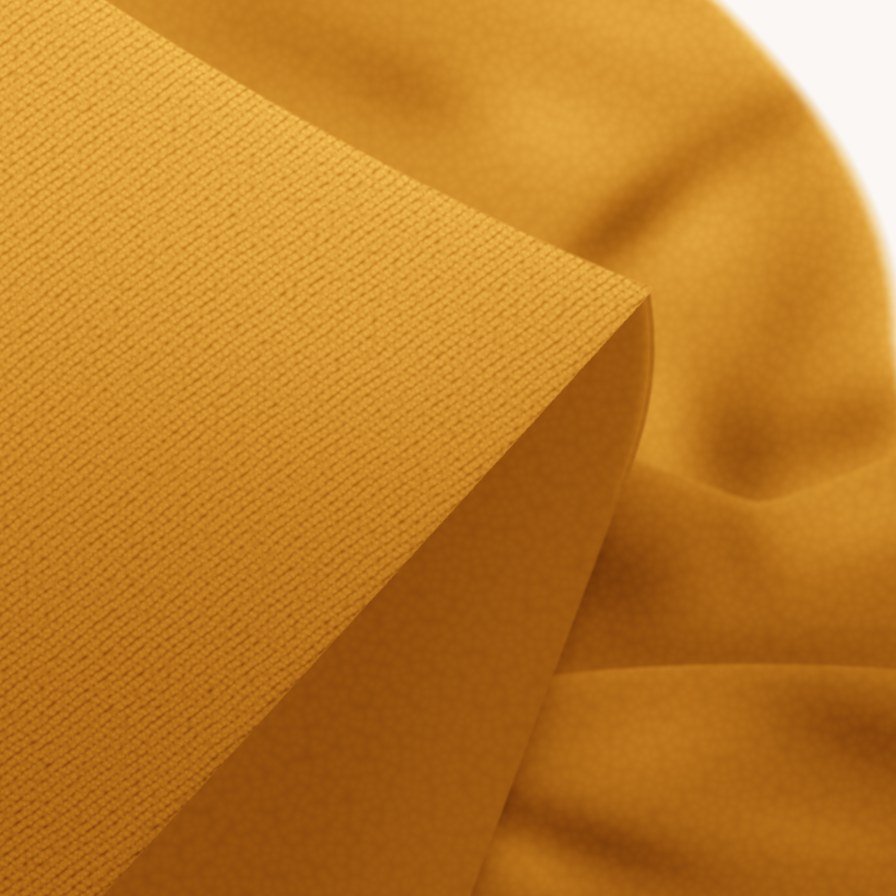
Reproduce this texture procedurally as a WebGL 1 fragment shader.

```glsl
precision highp float;
uniform vec2 u_resolution;

#define RIB_PERIOD 0.0105
#define RIB_ANGLE 0.64
#define RIB_DEPTH 0.15
#define FUZZ_SCALE 170.0
#define FUZZ_DEPTH 0.17
#define NAP_DEPTH 0.07
#define CRISP 0.0018
#define SOFT 0.005

// Cloth tone from deep shadow (0) to highlight (1)
vec3 clothColor(float t) {
  t = clamp(t, 0.0, 1.1) * 4.0;
  vec3 c = mix(vec3(0.41, 0.18, 0.02), vec3(0.58, 0.31, 0.05), min(t, 1.0));
  c = mix(c, vec3(0.71, 0.43, 0.09), clamp(t - 1.0, 0.0, 1.0));
  c = mix(c, vec3(0.82, 0.56, 0.17), clamp(t - 2.0, 0.0, 1.0));
  return mix(c, vec3(0.92, 0.70, 0.29), max(t - 3.0, 0.0));
}

vec2 hash2(vec2 p) {
  vec2 q = vec2(dot(p, vec2(127.1, 311.7)), dot(p, vec2(269.5, 183.3)));
  return fract(sin(q) * 43758.55);
}

// Distance to the nearest scattered cell centre
float cellular(vec2 p) {
  vec2 cell = floor(p), f = fract(p);
  float nearest = 2.0;
  for (int j = -1; j <= 1; j++) {
    for (int i = -1; i <= 1; i++) {
      vec2 o = vec2(float(i), float(j));
      nearest = min(nearest, length(o + hash2(cell + o) - f));
    }
  }
  return nearest;
}

mat2 rotation(float a) {
  return mat2(cos(a), -sin(a), sin(a), cos(a));
}

// Soft elliptical patch of light or shade
float patchAt(vec2 p, vec2 centre, vec2 radius, float angle) {
  vec2 d = rotation(angle) * (p - centre) / radius;
  return exp(-dot(d, d));
}

float cover(float d, float width) {
  return smoothstep(-width, width, d);
}

// Blurred drapery behind the folded sheet
float upperDrape(vec2 p) {
  float t = 0.74;
  t += 0.16 * patchAt(p, vec2(0.60, 0.86), vec2(0.13, 0.06), -0.3);
  t += 0.14 * patchAt(p, vec2(0.70, 0.98), vec2(0.16, 0.05), -0.3);
  t -= 0.22 * patchAt(p, vec2(0.46, 0.90), vec2(0.09, 0.045), -0.4);
  t -= 0.15 * patchAt(p, vec2(0.30, 0.97), vec2(0.12, 0.06), -0.4);
  t -= 0.20 * patchAt(p, vec2(0.86, 0.87), vec2(0.11, 0.035), 0.55);
  t -= 0.42 * patchAt(p, vec2(0.70, 0.755), vec2(0.10, 0.032), 0.72);
  t += 0.12 * patchAt(p, vec2(0.78, 0.74), vec2(0.08, 0.05), 0.7);
  t -= 0.18 * patchAt(p, vec2(0.88, 0.64), vec2(0.05, 0.11), -0.3);
  t -= 0.36 * patchAt(p, vec2(0.82, 0.49), vec2(0.055, 0.10), 0.15);
  t -= 0.30 * patchAt(p, vec2(0.95, 0.525), vec2(0.11, 0.045), 0.3);
  return t + 0.08 * patchAt(p, vec2(0.74, 0.54), vec2(0.035, 0.07), 0.0);
}

float middleFold(vec2 p, float depth) {
  float t = 0.43 + 0.22 * exp(-depth * 45.0);
  t += 0.27 * patchAt(p, vec2(0.98, 0.43), vec2(0.14, 0.055), 0.3);
  t -= 0.26 * patchAt(p, vec2(0.70, 0.35), vec2(0.07, 0.07), -0.7);
  t -= 0.13 * patchAt(p, vec2(0.83, 0.39), vec2(0.03, 0.06), 0.4);
  return t - 0.14 * patchAt(p, vec2(0.85, 0.265), vec2(0.25, 0.035), 0.0);
}

float bottomFold(vec2 p, float depth) {
  float t = 0.38 + 0.16 * exp(-depth * 40.0);
  t += 0.16 * patchAt(p, vec2(0.73, 0.17), vec2(0.12, 0.06), 0.3);
  t -= 0.20 * patchAt(p, vec2(0.97, 0.18), vec2(0.12, 0.045), -0.4);
  t -= 0.24 * patchAt(p, vec2(0.66, 0.065), vec2(0.15, 0.03), -0.35);
  t += 0.16 * patchAt(p, vec2(0.59, 0.035), vec2(0.08, 0.03), -0.5);
  return t + 0.10 * patchAt(p, vec2(0.90, 0.07), vec2(0.12, 0.03), -0.2);
}

// Broken rib lines crossed by small stitches
float knit(vec2 p, float fuzz) {
  vec2 q = rotation(RIB_ANGLE) * p;
  q.y += 0.003 * sin(q.x * 9.0) + 0.0008 * sin(q.x * 61.0 + q.y * 40.0);
  float phase = 6.2832 * q.y / RIB_PERIOD;
  float groove = pow(0.5 + 0.5 * sin(phase), 3.0);
  float stitch = sin(q.x * 750.0 + phase * 0.5);
  return RIB_DEPTH * (0.3 - groove * (0.55 + fuzz)) + 0.025 * stitch;
}

void main() {
  vec2 p = gl_FragCoord.xy / u_resolution;
  float fuzz = cellular(p * FUZZ_SCALE);
  float nap = (0.5 - cellular(p * 85.0)) * NAP_DEPTH;

  // Background layers and the pale opening
  float rise = max(p.y - 0.62, 0.0);
  float outline = 1.0 + 0.15 * max(0.62 - p.y, 0.0) - 1.4 * rise * rise;
  float upper = upperDrape(p) + 0.25 * exp(-abs(p.x - outline) * 45.0);
  float valley = 0.432 + 0.4 * length(vec2(p.x - 0.85, 0.02)) - p.y;
  float ledge = 0.259 - 0.25 * pow(p.x - 0.84, 2.0) - p.y;
  float tone = mix(upper, middleFold(p, max(valley, 0.0)), cover(valley, SOFT));
  tone = mix(tone, bottomFold(p, max(ledge, 0.0)), cover(ledge, SOFT * 0.7));

  // Underside and its contact shadow
  float bend = max(p.y - 0.48, 0.0);
  float flap = 0.525 + 0.375 * p.y - 1.4 * bend * bend - p.x;
  float low = 1.0 - smoothstep(0.35, 0.55, p.y);
  tone -= 0.2 * low * exp(-max(-flap, 0.0) * 55.0);
  vec3 color = clothColor(tone + nap);
  color = mix(color, vec3(0.98, 0.97, 0.96), cover(p.x - outline, 0.014));
  float under = 0.25 + 0.09 * smoothstep(0.25, 0.0, flap) - 0.06 * p.y;
  under += 0.22 * exp(-abs(flap - 0.006) * 160.0) * smoothstep(0.35, 0.6, p.y);
  float underMask = cover(flap, CRISP * 1.5) * cover(0.676 - p.y, SOFT);
  color = mix(color, clothColor(under + nap), underMask);

  // Ribbed front sheet
  float top = 1.0 - 0.534 * (p.x - 0.117) - 0.2 * (p.x - 0.117) * (0.69 - p.x) - p.y;
  float hem = p.y - 0.16 - 1.1 * (p.x - 0.26);
  float front = 0.42 + 0.46 * smoothstep(0.0, 0.95, p.y);
  front += 0.10 * exp(-max(top, 0.0) * 14.0);
  front += 0.05 * patchAt(p, vec2(0.40, 0.62), vec2(0.25, 0.15), -0.5);
  front -= 0.08 * exp(-max(hem, 0.0) * 90.0);
  front += knit(p, fuzz) + FUZZ_DEPTH * (0.45 - fuzz);
  float frontMask = cover(top, CRISP * 1.6) * cover(hem + 0.002 * (fuzz - 0.5), CRISP);
  color = mix(color, clothColor(front), frontMask);

  gl_FragColor = vec4(color, 1.0);
}
```
